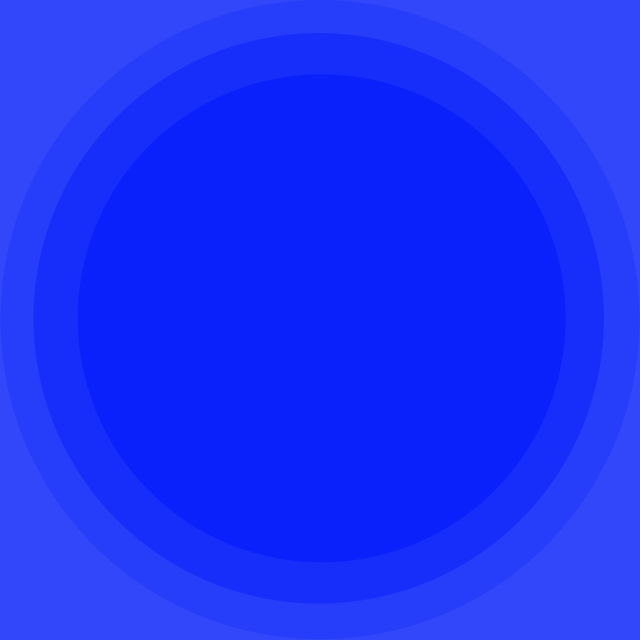
Give the GLSL for this background, as a Shadertoy shader.

```glsl
// Three nested blue discs, deepening in tone toward the middle of a flat blue field.

const vec3 FIELD_BLUE  = vec3(0.20, 0.28, 0.98);
const vec3 OUTER_BLUE  = vec3(0.15, 0.24, 0.98);
const vec3 MIDDLE_BLUE = vec3(0.09, 0.18, 0.98);
const vec3 INNER_BLUE  = vec3(0.04, 0.13, 0.985);

// Signed distance to a circle
float circleDistance(vec2 point, vec2 center, float radius) {
    return length(point - center) - radius;
}

// Lays a disc of one colour over the base, with a smooth edge
vec3 paintDisc(vec3 base, vec3 color, vec2 point, vec2 center, float radius, float softness) {
    float dist = circleDistance(point, center, radius);
    return mix(base, color, 1.0 - smoothstep(-softness, softness, dist));
}

void mainImage(out vec4 fragColor, in vec2 fragCoord) {
    // Canvas units, centred on the shorter side
    float side = min(iResolution.x, iResolution.y);
    vec2 point = (fragCoord - 0.5 * iResolution.xy) / side + 0.5;
    float softness = 0.75 / side;

    // Discs from the widest to the smallest, each slightly off centre
    vec3 color = FIELD_BLUE;
    color = paintDisc(color, OUTER_BLUE, point, vec2(0.5, 0.5007), 0.4995, softness);
    color = paintDisc(color, MIDDLE_BLUE, point, vec2(0.498, 0.5026), 0.4457, softness);
    color = paintDisc(color, INNER_BLUE, point, vec2(0.5026, 0.5026), 0.3813, softness);

    fragColor = vec4(color, 1.0);
}
```
